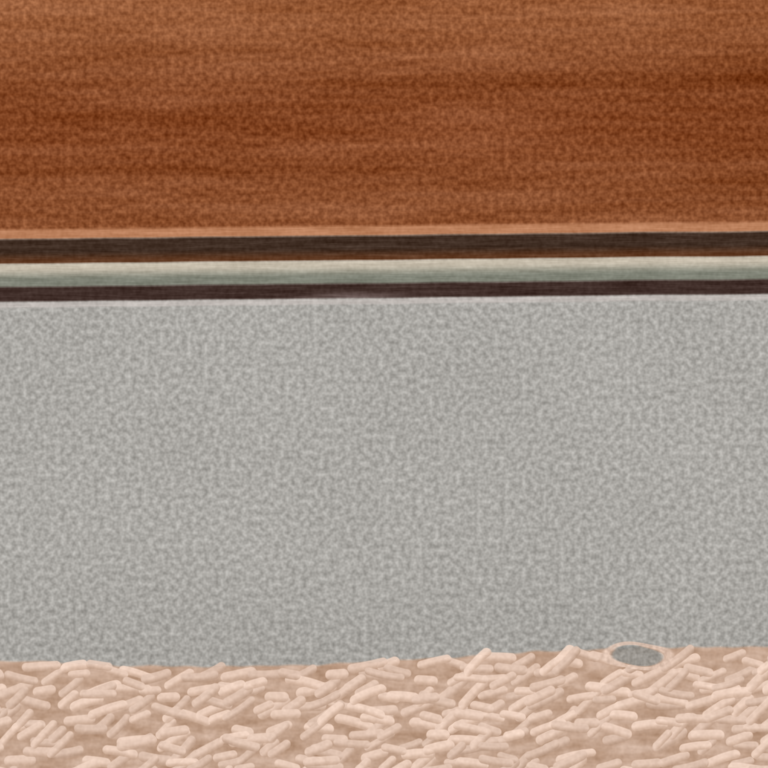
Reproduce this texture procedurally as a Shadertoy shader.

```glsl
// Draws a wooden board above a thin dark and pale trim, a grainy grey wall and a woollen rug.
// Horizontal bands are stacked by height along a slight tilt; gradient noise gives grain,
// and layered grids of randomly turned capsules form the tufts of the rug.

#define TILT 0.0105
#define GRAIN_SCALE 140.0
#define GRAIN_AMOUNT 0.13
#define STREAK_AMOUNT 0.11
#define TUFT_GRID vec2(21.0, 46.0)
#define TUFT_RADIUS 0.0062
#define TUFT_LAYERS 3
#define WALL_COLOR vec3(0.67, 0.66, 0.64)
#define WOOD_COLOR vec3(0.55, 0.32, 0.19)
#define RUG_COLOR vec3(0.88, 0.77, 0.70)
#define RUG_SHADE vec3(0.66, 0.52, 0.42)
#define DARK_COLOR vec3(0.25, 0.18, 0.14)

vec2 hash2(vec2 p) {
    vec3 q = fract(p.xyx * vec3(0.1031, 0.1030, 0.0973));
    q += dot(q, q.yzx + 33.33);
    return fract((q.xx + q.yz) * q.zy);
}

float cornerSlope(vec2 cell, vec2 offset) {
    float a = 6.2832 * hash2(cell).x;
    return dot(vec2(cos(a), sin(a)), offset);
}

float gradientNoise(vec2 p) {
    vec2 i = floor(p), f = fract(p);
    vec2 u = f * f * f * (f * (f * 6.0 - 15.0) + 10.0);
    vec2 e = vec2(0.0, 1.0);
    return mix(mix(cornerSlope(i, f), cornerSlope(i + e.yx, f - e.yx), u.x),
               mix(cornerSlope(i + e.xy, f - e.xy), cornerSlope(i + e.yy, f - e.yy), u.x), u.y);
}

float fbm(vec2 p) {
    float sum = 0.0, amp = 0.6;
    for (int k = 0; k < 3; k++) {
        sum += amp * gradientNoise(p);
        p = p * 2.03 + 17.3;
        amp *= 0.5;
    }
    return sum;
}

// Soft horizontal band between two heights
float band(float y, float lo, float hi, float soft) {
    return smoothstep(lo - soft, lo + soft, y) * (1.0 - smoothstep(hi - soft, hi + soft, y));
}

float rugEdge(float x) {
    return 0.133 + 0.025 * smoothstep(0.3, 0.9, x) + 0.007 * smoothstep(0.2, 0.0, x)
         + 0.004 * gradientNoise(vec2(x * 28.0, 3.0));
}

vec3 woodColor(vec2 p) {
    float dip = exp(-pow((p.y - 0.83) / 0.075, 2.0));
    float streak = fbm(p * vec2(2.5, 38.0)) + 0.5 * fbm(p * vec2(9.0, 110.0) + 5.0);
    float knot = exp(-pow((p.y - 0.885) / 0.012, 2.0)) * smoothstep(0.35, 0.75, p.x);
    vec3 color = WOOD_COLOR + vec3(0.045, 0.04, 0.03) * smoothstep(0.86, 1.0, p.y);
    return color - vec3(0.04, 0.05, 0.05) * dip - 0.05 * knot + STREAK_AMOUNT * streak;
}

// Paints the tufts one over another; each is lit along its upper side
vec3 paintTufts(vec3 color, vec2 uv, float aa) {
    for (int layer = 0; layer < TUFT_LAYERS; layer++) {
        vec2 shift = vec2(0.37, 0.61) * float(layer);
        vec2 home = floor(uv * TUFT_GRID + shift);
        for (int k = 0; k < 9; k++) {
            vec2 cell = home + vec2(k % 3 - 1, k / 3 - 1);
            vec2 seed = cell + 71.0 * float(layer) + 9.0;
            vec2 r = hash2(seed), s = hash2(seed + 137.0);
            vec2 center = (cell + 0.2 + 0.6 * r - shift) / TUFT_GRID;
            if (center.y > rugEdge(center.x) - 0.002 || s.x < 0.25) continue;
            float angle = mix(-0.35, 0.85, s.y);
            vec2 axis = vec2(cos(angle), sin(angle)), d = uv - center;
            float along = dot(d, axis), across = dot(d, vec2(-axis.y, axis.x));
            across += 7.0 * (r.x - 0.5) * along * along;
            float reach = mix(0.008, 0.022, r.y);
            float radius = TUFT_RADIUS * mix(0.7, 1.1, s.x);
            float dist = length(vec2(max(abs(along) - reach, 0.0), across)) - radius;
            float light = 0.5 + 0.5 * clamp(across / radius, -1.0, 1.0);
            vec3 tuft = mix(mix(RUG_SHADE, RUG_COLOR, 0.55), RUG_COLOR + 0.04, smoothstep(0.0, 0.6, light));
            tuft += 0.09 * (r.x - 0.5);
            color = mix(color, tuft, 0.88 * (1.0 - smoothstep(-aa, aa, dist)));
        }
    }
    return color;
}

void mainImage(out vec4 fragColor, in vec2 fragCoord) {
    vec2 uv = fragCoord / iResolution.xy;
    float aa = max(0.0014, 1.0 / iResolution.y);
    vec2 p = vec2(uv.x, uv.y - TILT * uv.x);
    p.y += 0.0012 * gradientNoise(vec2(uv.x * 9.0, 2.0));
    float grain = gradientNoise(uv * GRAIN_SCALE) + 0.5 * gradientNoise(uv * GRAIN_SCALE * 1.9 + 31.0);

    // Wall and wood
    vec3 wall = WALL_COLOR + 0.025 * fbm(uv * 5.0) - 0.02 * smoothstep(0.3, 0.13, uv.y);
    vec3 color = mix(wall, woodColor(p), smoothstep(0.69, 0.693, p.y));
    color += GRAIN_AMOUNT * grain * mix(vec3(1.0), vec3(1.0, 0.85, 0.7), step(0.69, p.y));

    // Trim, from its upper lip down to the wall
    float rough = 0.1 * fbm(uv * vec2(14.0, 170.0)) + 0.04 * grain;
    color = mix(color, vec3(0.73, 0.50, 0.36) + rough, band(p.y, 0.688, 0.701, 0.003));
    vec3 groove = mix(vec3(0.37, 0.22, 0.13), DARK_COLOR, smoothstep(0.658, 0.673, p.y));
    color = mix(color, groove + rough, band(p.y, 0.656, 0.688, 0.0025));
    vec3 bead = mix(vec3(0.50, 0.51, 0.46), vec3(0.78, 0.74, 0.67), smoothstep(0.634, 0.651, p.y));
    color = mix(color, bead + rough, band(p.y, 0.625, 0.656, 0.0025));
    float sheen = exp(-pow((uv.x - 0.46) / 0.06, 2.0)) * smoothstep(0.619, 0.609, p.y);
    vec3 gap = mix(DARK_COLOR + vec3(0.0, 0.0, 0.02), vec3(0.52, 0.45, 0.44), 0.6 * sheen);
    color = mix(color, gap + rough, band(p.y, 0.607, 0.626, 0.0025));
    color = mix(color, vec3(0.77, 0.74, 0.72) + rough, 0.8 * band(p.y, 0.599, 0.606, 0.002));

    // Rug, with one looped tuft that shows the wall through it
    vec3 shade = mix(RUG_SHADE, RUG_COLOR, clamp(0.45 + 0.8 * fbm(uv * vec2(25.0, 60.0)), 0.0, 1.0));
    color = mix(color, shade, 1.0 - smoothstep(-0.003, 0.002, uv.y - rugEdge(uv.x)));
    color = paintTufts(color, uv, aa);
    vec2 d = (uv - vec2(0.83, 0.146)) / vec2(0.042, 0.016);
    float hole = length(d + vec2(0.0, 0.12 * sin(d.x * 3.0)));
    color = mix(color, wall * vec3(0.86, 0.87, 0.87) + 0.09 * grain, 0.85 * (1.0 - smoothstep(0.7, 0.9, hole)));
    color = mix(color, RUG_COLOR + 0.08 * grain, 0.85 * band(hole, 0.85, 1.12, 0.08));
    color += 0.04 * grain * step(uv.y, rugEdge(uv.x));

    fragColor = vec4(clamp(color, 0.0, 1.0), 1.0);
}
```
